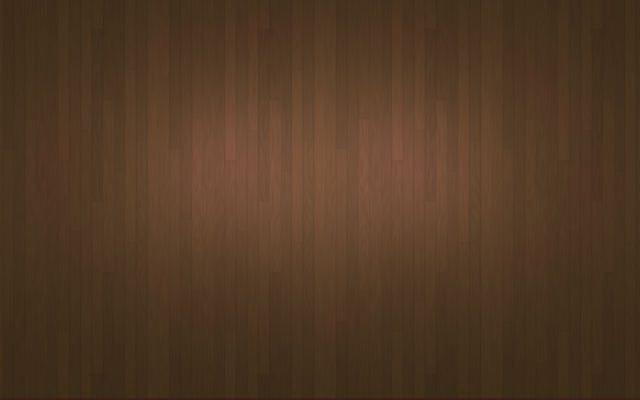
Give the GLSL for this texture, as a WebGL 2 fragment shader.

```glsl
#version 300 es
precision highp float;

uniform vec2 u_resolution;
out vec4 outColor;

float hash(vec2 p) {
    p = fract(p * vec2(0.1031, 0.1137));
    p += dot(p, p.yx + 33.33);
    return fract((p.x + p.y) * p.x * 17.3);
}

vec2 gradient(vec2 cell) {
    float angle = 6.2832 * hash(cell + 7.0);
    return vec2(cos(angle), sin(angle));
}

float gradientNoise(vec2 p) {
    vec2 i = floor(p), f = fract(p);
    vec2 w = f * f * f * (f * (f * 6.0 - 15.0) + 10.0);
    float a = dot(gradient(i), f);
    float b = dot(gradient(i + vec2(1, 0)), f - vec2(1, 0));
    float c = dot(gradient(i + vec2(0, 1)), f - vec2(0, 1));
    float d = dot(gradient(i + vec2(1, 1)), f - vec2(1, 1));
    return mix(mix(a, b, w.x), mix(c, d, w.x), w.y);
}

// Elliptical falloff around a light centre
float glow(vec2 p, vec2 center, vec2 radius) {
    vec2 d = (p - center) / radius;
    return exp(-dot(d, d));
}

// Soft line where a plank coordinate crosses a whole number
float seam(float coord, float width) {
    float d = abs(fract(coord + 0.5) - 0.5);
    return 1.0 - smoothstep(0.0, width, d);
}

void main() {
    vec2 uv = gl_FragCoord.xy / u_resolution;
    float pixelY = 1.0 / u_resolution.y;

    // Staggered planks, repeating every fifteen columns
    float across = (uv.x - 0.2474) * 57.6;
    float column = floor(mod(floor(across) + 0.5, 15.0));
    float along = (uv.y - 0.375) / 0.431 - fract(column * 0.587);
    vec2 plank = vec2(column, floor(mod(floor(along) + 0.5, 2.0)));
    vec2 local = vec2(fract(across), fract(along));
    float tone = hash(plank * 3.7 + 11.0) - 0.5;

    // Long fibres and tall arched growth rings
    vec2 seed = plank * vec2(19.0, 41.0) + 5.0;
    float fibre = gradientNoise(vec2(local.x * 5.0, local.y * 6.0) + seed);
    float field = gradientNoise(vec2(local.x * 1.2, local.y * 3.0) + seed.yx);
    float bend = pow(local.x - 0.5, 2.0) * 1.6;
    float rings = sin((field + bend) * 24.0 + fibre * 1.5);
    float ringAmount = 0.3 + 0.7 * hash(plank + 31.0);
    float grain = 0.05 * fibre + 0.025 * rings * ringAmount;

    // Broad light with two rosy hot spots
    float broad = glow(uv, vec2(0.5, 0.575), vec2(0.41, 0.335));
    float spots = glow(uv, vec2(0.358, 0.58), vec2(0.1, 0.16))
                + glow(uv, vec2(0.637, 0.58), vec2(0.1, 0.16));
    vec3 color = vec3(0.238, 0.170, 0.098) + broad * vec3(0.205, 0.143, 0.112);
    color += spots * vec3(0.066, 0.030, 0.046);

    // Faint red tint around the rim of the light
    float rim = exp(-pow((length((uv - vec2(0.5, 0.56)) / vec2(0.41, 0.37)) - 1.0) * 9.0, 2.0));
    float patches = smoothstep(-0.15, 0.3, gradientNoise(uv * vec2(9.0, 6.0) + 3.0));
    float blush = rim * patches + 0.7 * spots * smoothstep(0.0, 0.4, tone);
    color += blush * vec3(0.012, -0.006, 0.002);

    // Plank tones, grain and barely visible joints, each of its own depth
    color *= 1.0 + 0.10 * tone + grain;
    float jointDepth = 0.07 * hash(vec2(floor(mod(floor(across + 0.5) + 0.5, 15.0)), 3.0));
    color *= 1.0 - jointDepth * seam(across, 0.16) - 0.025 * seam(along, 0.007);

    // Thin dark red strip along the base
    float strip = 1.0 - smoothstep(0.003, 0.003 + pixelY, uv.y);
    color = mix(color, vec3(0.21, 0.11, 0.07), strip * 0.7);

    outColor = vec4(color, 1.0);
}
```
